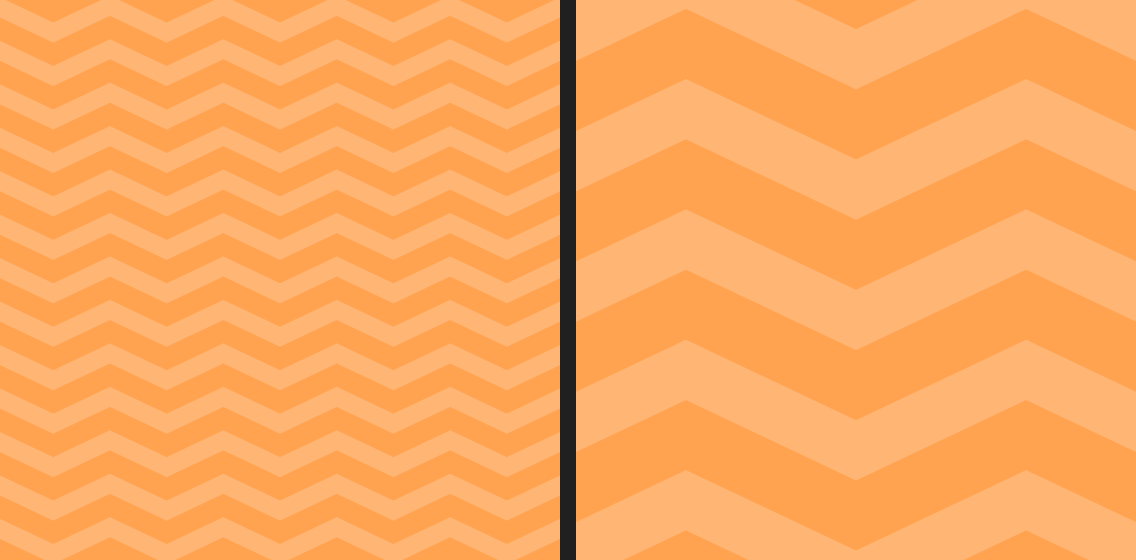
Left, the full canvas; right, a detail of the centre.
Reproduce this pattern procedurally as a Shadertoy shader.

```glsl
const vec3 BASE_ORANGE = vec3(1.0, 0.638, 0.318);
const vec3 PALE_ORANGE = vec3(1.0, 0.710, 0.451);

const vec2 REPEAT = vec2(0.2025, 0.0776);      // zigzag wavelength, stripe spacing
const vec2 VALLEY_CENTER = vec2(0.5, 0.4762);  // middle of one stripe at a valley
const float RISE = 0.0479;                     // height from valley to peak
const float STRIPE_HEIGHT = 0.0359;

// Triangle wave: 0 at whole numbers, 1 halfway between them
float triangleWave(float t) {
    return 1.0 - abs(2.0 * fract(t) - 1.0);
}

// Signed distance to horizontal zigzag stripes, negative inside
float chevronDistance(vec2 p, vec2 repeat, float rise, float stripeHeight) {
    float y = p.y - rise * triangleWave(p.x / repeat.x);
    float offset = (fract(y / repeat.y + 0.5) - 0.5) * repeat.y;
    float slope = 2.0 * rise / repeat.x;
    return (abs(offset) - 0.5 * stripeHeight) / sqrt(1.0 + slope * slope);
}

// Coverage of a shape over one pixel
float coverage(float dist, float pixel) {
    return clamp(0.5 - dist / pixel, 0.0, 1.0);
}

void mainImage(out vec4 fragColor, in vec2 fragCoord) {
    vec2 uv = fragCoord / iResolution.y;
    float pixel = 1.0 / iResolution.y;

    float dist = chevronDistance(uv - VALLEY_CENTER, REPEAT, RISE, STRIPE_HEIGHT);
    vec3 color = mix(BASE_ORANGE, PALE_ORANGE, coverage(dist, pixel));

    fragColor = vec4(color, 1.0);
}
```
